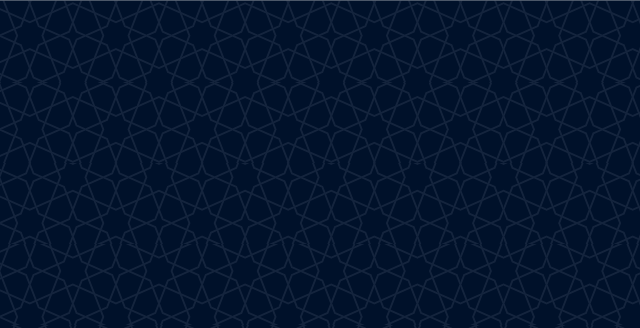
Give the GLSL for this pattern, as a Shadertoy shader.

```glsl
// Navy lattice of eight-point rosettes and slim four-point stars, laid in overlapping strips.

// Lengths are fractions of the canvas height, measured from the top left.
const vec3 GROUND = vec3(0.0, 0.066, 0.165);
const vec3 LINE = vec3(0.080, 0.142, 0.238);
const vec3 TOP_RULE = vec3(0.36, 0.40, 0.46);
const vec2 SPACING = vec2(0.1313, 0.1397);     // rosette centre to four-point star
const vec2 FIRST_CENTRE = vec2(0.0908, 0.1087);
const float HALF_WIDTH = 0.0028;
const float RULE_HEIGHT = 0.0025;
const float STRIP_HEIGHT = 0.2468;
const float STRIP_OVERLAP = 0.0064;            // rows repeated below each seam

// Key radii of the eight-fold construction, in lattice units.
const float TIP = 0.70711;                     // outer tip of a petal
const float NOTCH = 1.0 - TIP;                 // inner end of a petal
const float WAIST = 0.08579;                   // notch of the four-point star

float segmentDistance(vec2 p, vec2 a, vec2 b) {
    vec2 pa = p - a, ba = b - a;
    return length(pa - ba * clamp(dot(pa, ba) / dot(ba, ba), 0.0, 1.0));
}

// Lines of one half of the folded cell; the other half swaps the axes.
float halfCellDistance(vec2 p, vec2 scale) {
    vec2 tip = vec2(0.0, TIP) * scale;
    float d = segmentDistance(p * scale, vec2(0.0, NOTCH) * scale, vec2(0.5) * scale);
    d = min(d, segmentDistance(p * scale, tip, vec2(0.5 * (1.0 - NOTCH * 2.0), TIP - 0.5) * scale));
    return min(d, segmentDistance(p * scale, tip, vec2(WAIST, 1.0 - WAIST) * scale));
}

float latticeDistance(vec2 p) {
    // Fold onto one quadrant, then onto the triangle next to a rosette centre.
    p = abs(mod(p + 1.0, 2.0) - 1.0);
    if (p.x + p.y > 1.0) p = 1.0 - p;
    return min(halfCellDistance(p, SPACING), halfCellDistance(p.yx, SPACING.yx));
}

void mainImage(out vec4 fragColor, in vec2 fragCoord) {
    float pixel = 1.0 / iResolution.y;
    vec2 pos = vec2(fragCoord.x, iResolution.y - fragCoord.y) * pixel;

    // Each strip restarts slightly early, which leaves broken lines at the seams.
    float strip = max(floor((pos.y - RULE_HEIGHT) / STRIP_HEIGHT), 0.0);
    vec2 shifted = pos - vec2(0.0, strip * STRIP_OVERLAP);

    float d = latticeDistance((shifted - FIRST_CENTRE) / SPACING);
    float ink = 1.0 - smoothstep(-0.6 * pixel, 0.6 * pixel, d - HALF_WIDTH);
    vec3 colour = mix(GROUND, LINE, ink);

    // Thin pale rule along the top edge.
    float rule = clamp((RULE_HEIGHT - pos.y) / pixel + 0.5, 0.0, 1.0);
    colour = mix(colour, TOP_RULE, rule);

    fragColor = vec4(colour, 1.0);
}
```
